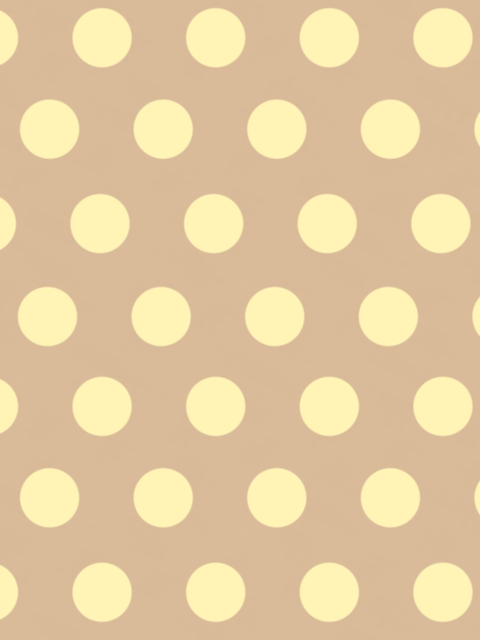
Give the GLSL for this pattern, as a WebGL 2 fragment shader.

```glsl
#version 300 es
precision highp float;

uniform vec2 u_resolution;
out vec4 fragColor;

// Faint uneven tone from layered sines
float mottle(vec2 p) {
    float broad = sin(p.x * 31.0 + 2.0 * sin(p.y * 23.0)) * sin(p.y * 37.0 + p.x * 11.0);
    float fine = sin(p.x * 143.0 + p.y * 61.0) * sin(p.y * 157.0 - p.x * 47.0);
    return 0.6 * broad + 0.4 * fine;
}

// Signed distance to the nearest dot in staggered rows
float dotDistance(vec2 p) {
    float row = round((p.y - 0.101) / 0.192);

    // Row spacing wavers over a cycle of four rows
    float phase = row * 1.5707963;
    float centerY = 0.1011 + row * 0.192 - 0.0016 * cos(phase) + 0.0032 * sin(phase);

    // Odd rows are staggered, and two rows slip slightly left
    float startX = 0.2127 - 0.1094 * mod(row, 2.0) - 0.0043 * step(abs(row - 3.5), 0.6);
    float column = round((p.x - startX) / 0.2367);

    return length(p - vec2(startX + column * 0.2367, centerY)) - 0.0617;
}

void main() {
    vec2 p = gl_FragCoord.xy / u_resolution.x;
    vec3 tan_ = vec3(0.85, 0.73, 0.60);
    vec3 cream = vec3(1.0, 0.953, 0.714);

    // Softly printed edge, never thinner than a pixel
    float soft = max(0.0026, 0.75 / u_resolution.x);
    float ink = 1.0 - smoothstep(-soft, soft, dotDistance(p));

    vec3 color = mix(tan_ + 0.004 * mottle(p), cream, ink);
    fragColor = vec4(color, 1.0);
}
```
